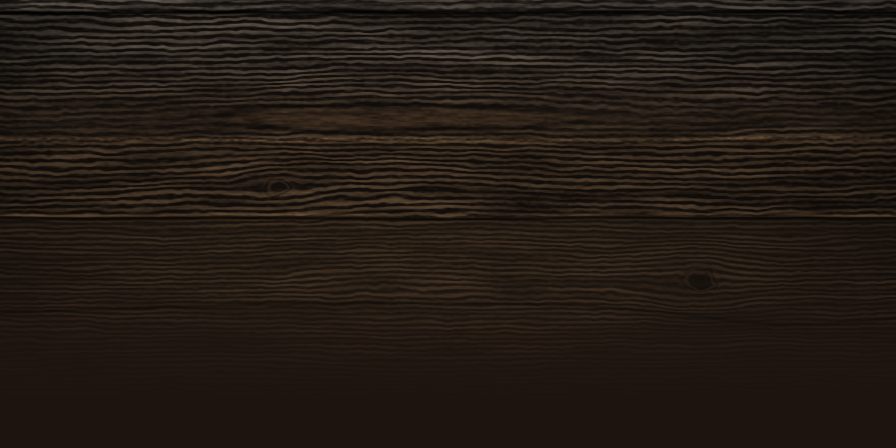
Reproduce this texture procedurally as a Shadertoy shader.

```glsl
// Dark weathered wooden planks with knots, fading into a plain brown base.
const vec3 BASE = vec3(0.118, 0.080, 0.060);
const vec3 GROOVE = vec3(0.060, 0.045, 0.034);
const vec3 RIDGE_WARM = vec3(0.350, 0.268, 0.190);
const vec3 RIDGE_GREY = vec3(0.350, 0.312, 0.275);
const vec3 LOWER_GROOVE = vec3(0.100, 0.074, 0.052);
const vec3 LOWER_RIDGE = vec3(0.245, 0.184, 0.130);
const vec3 HEARTWOOD = vec3(0.205, 0.148, 0.100);
const float TOP_SEAM = 0.972;
const float MID_SEAM = 0.516;
const float COARSE_GRAIN = 70.0;    // lines per canvas height
const float FINE_GRAIN = 88.0;
const vec2 KNOT_LEFT = vec2(0.617, 0.583);
const vec2 KNOT_RIGHT = vec2(1.563, 0.372);
const vec2 HEART_CENTER = vec2(0.86, 0.738);
const vec2 HEART_SIZE = vec2(0.46, 0.025);
const float ARCH_HEIGHT = 0.312;
const float FADE_LOW = 0.10;
const float FADE_HIGH = 0.42;

float hash(vec2 p) {
    vec3 q = fract(vec3(p.xyx) * 0.1031);
    q += dot(q, q.yzx + 33.33);
    return fract((q.x + q.y) * q.z);
}

float noise(vec2 p) {
    vec2 i = floor(p), f = fract(p);
    f = f * f * (3.0 - 2.0 * f);
    return mix(mix(hash(i), hash(i + vec2(1, 0)), f.x),
               mix(hash(i + vec2(0, 1)), hash(i + vec2(1, 1)), f.x), f.y);
}

float fbm(vec2 p) {
    float sum = 0.0, amp = 0.5;
    for (int i = 0; i < 4; i++) {
        sum += amp * noise(p);
        p = p * 2.03 + 17.1;
        amp *= 0.5;
    }
    return sum;
}

float bump(float x) { return exp(-x * x); }

// Vertical shift that spreads grain lines around a point.
float spread(vec2 p, vec2 center, vec2 size, float strength) {
    vec2 d = p - center, s = d / size;
    return -d.y * strength * exp(-dot(s, s));
}

// Knot: x is the ring shade, y the coverage.
vec2 knot(vec2 p, vec2 center, vec2 size) {
    vec2 d = (p - center) / size;
    float r = length(d) + 0.9 * (fbm(p * vec2(28.0, 50.0)) - 0.5);
    float rings = 0.5 + 0.5 * sin(r * 15.0 + d.x);
    return vec2(rings * smoothstep(0.0, 0.8, r), 1.0 - smoothstep(0.3, 1.2, r));
}

// Grain height from 0 in grooves to 1 on ridges.
float grain(vec2 p, float y, float frequency, float seed) {
    float phase = y * frequency + 1.8 * fbm(vec2(p.x * 2.2, y * 10.0) + seed)
                + 0.5 * noise(vec2(p.x * 16.0, y * 45.0) + seed)
                + 0.25 * noise(vec2(p.x * 55.0, y * 70.0) + seed);
    float wave = 0.5 + 0.5 * sin(6.2832 * phase);
    float along = noise(vec2(p.x * 6.0 + seed, phase * 0.9));
    return mix(wave, smoothstep(0.15, 0.85, wave), 0.6) * mix(0.35, 1.25, along);
}

void mainImage(out vec4 fragColor, in vec2 fragCoord) {
    vec2 p = fragCoord / iResolution.y;
    float halfWidth = 0.5 * iResolution.x / iResolution.y;
    float pixel = 1.0 / iResolution.y;
    float wobble = 0.004 * (noise(vec2(p.x * 9.0, 3.0)) - 0.5);
    float lower = 1.0 - smoothstep(-pixel, pixel, p.y - MID_SEAM - wobble);

    // Grain bent by the knots and heartwood
    float y = p.y + spread(p, KNOT_LEFT, vec2(0.10, 0.050), 0.6)
            + spread(p, KNOT_RIGHT, vec2(0.12, 0.070), 0.6)
            + spread(p, HEART_CENTER, vec2(0.55, 0.050), 0.5);
    y += 0.007 * sin(p.x * 4.3 + 0.8) * smoothstep(0.35, 0.15, abs(p.y - 0.6));
    float ridge = mix(grain(p, y, COARSE_GRAIN, 3.0), grain(p, y, FINE_GRAIN, 41.0), lower);

    // Ridges turn from grey to warm below the top; short fibers roughen them
    float fiber = noise(vec2(p.x * 30.0, p.y * 240.0));
    float speck = noise(vec2(p.x * 110.0, p.y * 256.0) + 5.0);
    float patches = fbm(vec2(p.x * 2.4, p.y * 8.0) + 9.0);
    vec3 lit = mix(RIDGE_WARM, RIDGE_GREY, smoothstep(0.66, 0.92, p.y));
    lit = mix(lit, LOWER_RIDGE, lower) * (0.72 + 0.5 * patches);
    vec3 groove = mix(GROOVE, LOWER_GROOVE, lower);
    float height = ridge * 0.72 + 0.22 * (fiber - 0.4) + 0.18 * (speck - 0.5);
    vec3 color = mix(groove, lit, clamp(height, 0.0, 1.1));

    // Soft heartwood streaks inside a quieter band
    vec2 h = (p - HEART_CENTER) / HEART_SIZE;
    h.y += 1.1 * (fbm(vec2(p.x * 5.0, 2.0)) - 0.5);
    vec3 quiet = vec3(0.135, 0.103, 0.078) * (0.65 + 0.5 * fiber + 0.25 * speck);
    color = mix(color, quiet, 0.55 * exp(-h.y * h.y * 0.4));
    float lensEdge = abs(h.y) + 0.8 * (fbm(p * vec2(9.0, 50.0)) - 0.5) - (1.0 - h.x * h.x);
    float lens = 1.0 - smoothstep(-0.55, 0.25, lensEdge);
    color = mix(color, HEARTWOOD * (0.62 + 0.5 * fiber + 0.25 * speck), 0.65 * lens);
    color *= 1.0 - 0.4 * bump((lensEdge - 0.15) * 4.0) * smoothstep(1.1, 0.7, abs(h.x));
    float streak = (p.y - 0.690 - 0.014 * (fbm(vec2(p.x * 3.0, 5.0)) - 0.5)) / 0.005;
    color += vec3(0.105, 0.078, 0.050) * bump(streak) * (0.5 + speck);

    // Knots
    vec2 k = knot(p, KNOT_LEFT, vec2(0.038, 0.024));
    color = mix(color, mix(GROOVE, RIDGE_WARM * 0.7, k.x), 0.75 * k.y);
    k = knot(p, KNOT_RIGHT, vec2(0.048, 0.030));
    color = mix(color, mix(LOWER_GROOVE * 0.7, LOWER_RIDGE * 0.8, k.x), 0.75 * k.y);

    // Low arched grain line
    float arch = ARCH_HEIGHT + 0.012 * sin(p.x * 2.6 - 0.8) - 0.03 * bump((p.x - 1.75) * 4.0);
    color *= 1.0 - 0.35 * bump((p.y - arch) / 0.004);

    // Seams: a dark gap with a worn bright lip
    float mid = (p.y - MID_SEAM - wobble) / 0.004;
    color += vec3(0.20, 0.145, 0.090) * bump(mid - 0.9) * noise(vec2(p.x * 14.0, 7.0));
    color *= 1.0 - 0.6 * bump(mid + 0.9);
    float top = (p.y - TOP_SEAM - wobble) / 0.005;
    color += 0.035 * smoothstep(0.3, 1.6, top) * (0.3 + fiber);
    color *= 1.0 - 0.85 * bump(top);

    // Darker sides, then the fade into the base
    float side = abs(p.x - halfWidth * 0.95) / halfWidth;
    color *= 1.08 - 0.26 * side * side;
    color = mix(BASE, color, smoothstep(FADE_LOW, FADE_HIGH, p.y));
    fragColor = vec4(color, 1.0);
}
```
